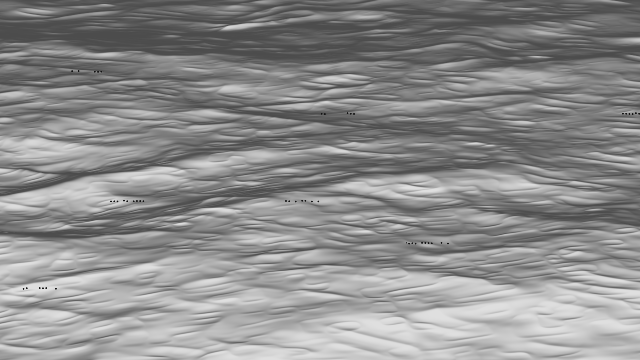
Reproduce this texture procedurally as a Shadertoy shader.

```glsl
const float PITCH = 0.42;          // camera tilt below the horizon
const float FOCAL = 3.56;
const float CAMERA_HEIGHT = 1.0;
const float WAVE_TOP = 0.09;       // upper bound of the wave height
const float SWELL_FREQ = 2.0;
const float SWELL_HEIGHT = 0.044;
const float OCTAVE_GAIN = 0.49;
const float CREST_STRETCH = 0.42;  // lower means longer crests
const float CREST_TURN = 0.32;     // crossing angle of wave trains
const float CREST_ROUND = 0.015;
const int OCTAVES = 6;
const int MARCH_STEPS = 28;
const float SLOPE_STEP = 0.0016;
const float FACING_DARK = 0.14;
const float FACING_LIGHT = 0.80;
const float NEAR_LIGHT = 0.10;
const float DARK_TONE = 0.30;
const float LIGHT_TONE = 0.875;
const float SPECK_TONE = 0.08;
const float SPECK_CELL = 0.009;

float hash(vec2 p) {
    vec3 q = fract(vec3(p.xyx) * 0.1031);
    q += dot(q, q.yzx + 33.33);
    return fract((q.x + q.y) * q.z);
}

float noise(vec2 p) {
    vec2 cell = floor(p);
    vec2 f = fract(p);
    f = f * f * f * (f * (f * 6.0 - 15.0) + 10.0);
    float low = mix(hash(cell), hash(cell + vec2(1, 0)), f.x);
    float high = mix(hash(cell + vec2(0, 1)), hash(cell + vec2(1, 1)), f.x);
    return mix(low, high, f.y);
}

// Sum of rounded ridges; waves too small for the distance fade away
float waveHeight(vec2 p, float detail) {
    float height = 0.0;
    float amplitude = SWELL_HEIGHT;
    float freq = SWELL_FREQ;
    float turn = CREST_TURN;
    float bend = 0.0;
    for (int i = 0; i < OCTAVES; i++) {
        float c = cos(turn), s = sin(turn);
        vec2 q = mat2(c, s, -s, c) * p * freq * vec2(CREST_STRETCH, 1.0);
        float n = 2.0 * noise(q + 17.3 * float(i + 1) + 0.3 * bend) - 1.0;
        float ridge = 1.0 - sqrt(n * n + CREST_ROUND);
        height += amplitude * ridge * smoothstep(0.002, 0.011, detail / freq);
        bend = n;
        amplitude *= OCTAVE_GAIN;
        freq *= 2.0;
        turn = -turn * 0.93;
    }
    return height;
}

float seaTone(vec2 uv) {
    float c = cos(PITCH), s = sin(PITCH);
    vec3 ray = normalize(vec3(uv.x, uv.y * c - FOCAL * s, uv.y * s + FOCAL * c));
    float flatDistance = CAMERA_HEIGHT / -ray.y;
    float detail = FOCAL / (flatDistance * flatDistance);

    // Walk down the ray to the water
    float t = (CAMERA_HEIGHT - WAVE_TOP) / -ray.y;
    for (int i = 0; i < MARCH_STEPS; i++) {
        vec3 p = vec3(0, CAMERA_HEIGHT, 0) + ray * t;
        t += 1.2 * (p.y - waveHeight(p.xz, detail));
    }

    // Slopes turned to the viewer are light, grazing ones dark
    vec2 hit = ray.xz * t;
    float h = waveHeight(hit, detail);
    float dx = waveHeight(hit + vec2(SLOPE_STEP, 0), detail) - h;
    float dz = waveHeight(hit + vec2(0, SLOPE_STEP), detail) - h;
    vec3 normal = normalize(vec3(-dx, SLOPE_STEP, -dz));
    float facing = dot(normal, -ray) - NEAR_LIGHT * uv.y;
    return mix(DARK_TONE, LIGHT_TONE, smoothstep(FACING_DARK, FACING_LIGHT, facing));
}

// Rare short rows of tiny dark dots
float specks(vec2 uv) {
    vec2 group = floor(uv / 0.12);
    float chosen = step(0.95, hash(group + 41.0));
    vec2 cell = floor(uv / SPECK_CELL);
    float row = floor((group.y + 0.5) * 0.12 / SPECK_CELL);
    float present = step(0.5, hash(cell + 7.0)) * step(abs(cell.y - row), 0.5);
    vec2 local = fract(uv / SPECK_CELL) - 0.5;
    local.y += 0.3 * (hash(cell) - 0.5);
    return chosen * present * (1.0 - smoothstep(0.15, 0.38, length(local)));
}

void mainImage(out vec4 fragColor, in vec2 fragCoord) {
    vec2 uv = (fragCoord - 0.5 * iResolution.xy) / iResolution.y;
    vec2 shift = vec2(0.12, 0.25) / iResolution.y;
    float tone = 0.5 * (seaTone(uv + shift) + seaTone(uv - shift));
    tone = mix(tone, SPECK_TONE, specks(uv));
    fragColor = vec4(vec3(tone), 1.0);
}
```
